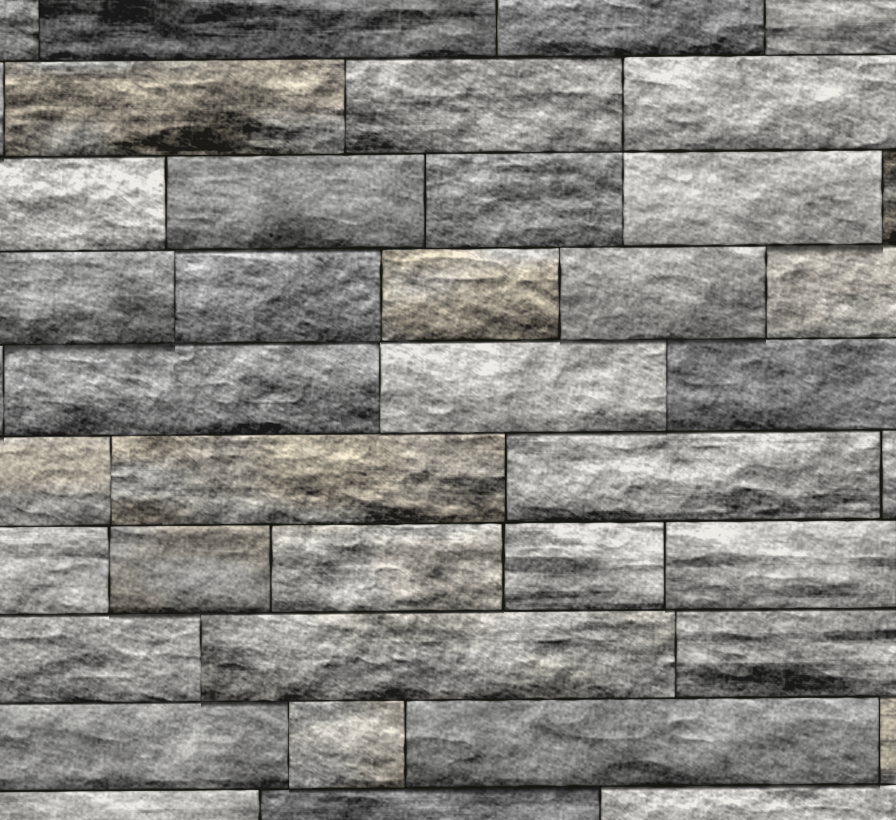
Give the GLSL for this texture, as a Shadertoy shader.

```glsl
// Stacked ledger-stone wall: ten uneven courses of rough split-face grey and beige stones.

const float COURSE_HEIGHT = 0.1023;  // in canvas widths
const float FIRST_COURSE = 0.064;    // visible part of the top course
const vec3 GAP_COLOR = vec3(0.09, 0.09, 0.07);
const vec3 GREY_TINT = vec3(1.0, 0.995, 0.975);
const vec3 COOL_TINT = vec3(0.99, 0.995, 0.99);
const vec3 BEIGE_TINT = vec3(1.06, 1.01, 0.91);

// Each course alternates two stone lengths: (shift, first length, second length)
const vec3 COURSES[10] = vec3[10](
    vec3(0.044, 0.51, 0.30), vec3(0.005, 0.38, 0.31), vec3(0.185, 0.29, 0.22),
    vec3(0.195, 0.23, 0.20), vec3(0.004, 0.42, 0.32), vec3(0.124, 0.44, 0.42),
    vec3(0.302, 0.26, 0.18), vec3(0.224, 0.53, 0.40), vec3(0.322, 0.13, 0.53),
    vec3(0.290, 0.38, 0.40));

struct Stone {
    float left;
    float right;
    vec2 id;
};

float hash(vec2 p) {
    vec3 q = fract(p.xyx * 0.1031);
    q += dot(q, q.yzx + 33.33);
    return fract((q.x + q.y) * q.z);
}

float noise(vec2 p) {
    vec2 i = floor(p), f = fract(p);
    f = f * f * (3.0 - 2.0 * f);
    return mix(mix(hash(i), hash(i + vec2(1, 0)), f.x),
               mix(hash(i + vec2(0, 1)), hash(i + vec2(1, 1)), f.x), f.y);
}

float fbm(vec2 p) {
    float sum = 0.0, amplitude = 0.47;
    for (int i = 0; i < 5; i++) {
        sum += amplitude * noise(p);
        p = mat2(1.6, 1.2, -1.2, 1.6) * p + 7.3;
        amplitude *= 0.54;
    }
    return sum;
}

// Height of the split face: soft lumps plus sharp broken ledges
float rockHeight(vec2 p, float seed) {
    vec2 q = p + vec2(0.4 * p.y, 0.0) + seed * 3.0;
    float ledge = 1.0 - abs(2.0 * noise(q * vec2(30.0, 44.0)) - 1.0);
    return fbm(q * vec2(28.0, 35.0)) + 0.2 * ledge * ledge;
}

float rockLight(vec2 p, float seed) {
    vec2 towardLight = vec2(-0.0016, 0.0030);
    return rockHeight(p, seed) - rockHeight(p + towardLight, seed);
}

// Stone of a course that covers the position x
Stone findStone(float x, float row) {
    vec3 course = COURSES[int(clamp(row + 1.0, 0.0, 9.0))];
    float period = course.y + course.z;
    float pair = floor((x - course.x) / period);
    float start = course.x + pair * period;
    float second = step(start + course.y, x);
    return Stone(start + second * course.y, start + course.y + second * course.z,
                 vec2(2.0 * pair + second + 20.0, row + 7.0));
}

float trait(Stone s, float channel) {
    return hash(s.id * vec2(3.7, 5.3) + channel * 17.1);
}

float boxDistance(vec2 p, vec2 halfSize, float radius) {
    vec2 d = abs(p) - halfSize + radius;
    return length(max(d, 0.0)) + min(max(d.x, d.y), 0.0) - radius;
}

vec3 stoneColor(vec2 p, Stone s, float rise) {
    float seed = 10.0 * trait(s, 1.0);
    float tone = mix(0.46, 0.75, trait(s, 2.0));
    // Dark horizontal strata, strong in some stones only
    float bands = fbm(vec2(p.x * 5.0, p.y * 60.0) + seed * 4.0);
    float strata = smoothstep(0.47, 0.7, bands) * smoothstep(0.2, 0.9, trait(s, 3.0));
    float blotch = fbm(p * vec2(12.0, 26.0) + seed) - 0.5;
    float grain = noise(p * 330.0 + seed) - 0.5;
    // Rounded face lit from above
    float form = 0.08 * rise - 0.13 * smoothstep(-0.45, -1.0, rise);
    float rim = 0.10 * smoothstep(0.8, 0.95, rise) * trait(s, 4.0);
    float roughness = mix(1.1, 1.8, trait(s, 5.0));
    float value = tone + form + rim + 0.42 * blotch + 0.15 * grain - 0.26 * strata;
    value += roughness * (rockLight(p, seed) + 0.6 * rockLight(p * 0.5, seed + 3.0));
    // Beige stain on a few stones, cool cast on the dark ones
    float stain = smoothstep(0.65, 0.9, trait(s, 6.0)) * smoothstep(0.2, 0.7, noise(p * vec2(9.0, 22.0) + seed));
    vec3 tint = mix(COOL_TINT, GREY_TINT, smoothstep(0.48, 0.6, tone));
    return clamp(value, 0.1, 0.93) * mix(tint, BEIGE_TINT, stain);
}

void mainImage(out vec4 fragColor, in vec2 fragCoord) {
    vec2 p = fragCoord / iResolution.x;
    float pixel = 1.0 / iResolution.x;
    float down = iResolution.y / iResolution.x - p.y;

    // Courses lean slightly and vary in height
    float bend = 0.008 * (p.x - 0.5) - 0.010 * sin(4.3 * (down - FIRST_COURSE));
    float v = (down - FIRST_COURSE + bend) / COURSE_HEIGHT;
    float row = floor(v);
    float depthInRow = fract(v);
    Stone s = findStone(p.x, row);
    Stone above = findStone(p.x, row - 1.0);

    // Outline with uneven joints and a rare broken lower edge
    vec2 local = vec2(p.x - 0.5 * (s.left + s.right), (0.5 - depthInRow) * COURSE_HEIGHT);
    float rise = 2.0 * local.y / COURSE_HEIGHT;
    float inset = mix(0.0002, 0.0017, trait(s, 7.0));
    vec2 halfSize = 0.5 * vec2(s.right - s.left, COURSE_HEIGHT) - inset;
    float edge = boxDistance(local, halfSize, 0.002) + 0.0018 * (noise(p * 75.0) - 0.5);
    float chip = step(0.965, trait(s, 8.0)) * smoothstep(0.2, -1.0, rise);
    edge += chip * 0.026 * fbm(p * vec2(16.0, 9.0));

    // Shadow under a stone that stands out further
    float overhang = max(trait(above, 9.0) - trait(s, 9.0), 0.0);
    float reach = 0.002 + 0.013 * overhang;
    float shadow = mix(0.35, 1.0, smoothstep(0.25 * reach, reach, depthInRow * COURSE_HEIGHT));

    vec3 face = stoneColor(p, s, rise) * shadow;
    face *= mix(0.8, 1.0, smoothstep(0.0, 0.003, -edge));
    vec3 gap = mix(GAP_COLOR, face * 0.7, smoothstep(0.003, 0.009, edge));
    fragColor = vec4(mix(face, gap, smoothstep(-pixel, pixel, edge)), 1.0);
}
```
